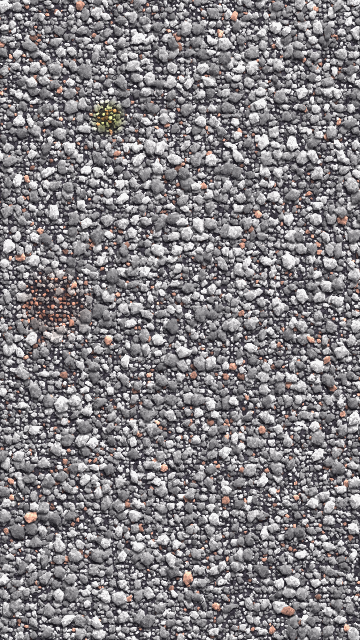
Write a Shadertoy shader that draws this texture.

```glsl
const float TAU = 6.2832;
const vec2 SUN = vec2(0.32, 0.95);
const vec3 SOIL = vec3(0.21, 0.20, 0.22);
const vec3 GREY = vec3(1.0, 0.992, 0.995);
const vec3 RUST = vec3(1.12, 0.82, 0.70);
const vec3 MOSS = vec3(0.95, 0.98, 0.62);

float hash(vec2 p) {
    vec3 q = fract(p.xyx * vec3(0.1031, 0.1030, 0.0973));
    q += dot(q, q.yzx + 33.33);
    return fract((q.x + q.y) * q.z);
}

vec2 hash2(vec2 p) {
    return vec2(hash(p), hash(p + 57.3));
}

mat2 rotation(float angle) {
    float c = cos(angle), s = sin(angle);
    return mat2(c, -s, s, c);
}

// Cellular speckle: random tone of the nearest feature point
float speckle(vec2 p) {
    vec2 cell = floor(p);
    float nearest = 9.0, tone = 0.0;
    for (int y = -1; y <= 1; y++)
    for (int x = -1; x <= 1; x++) {
        vec2 id = cell + vec2(x, y);
        vec2 offset = id + hash2(id) - p;
        float d = dot(offset, offset);
        if (d < nearest) {
            nearest = d;
            tone = hash(id + 11.7);
        }
    }
    return tone - 0.5;
}

// Soft round region, 1 at its centre
float patchMask(vec2 p, vec2 centre, float radius) {
    return 1.0 - smoothstep(0.3 * radius, radius, length(p - centre));
}

// Irregular convex stone: x = signed distance, yz = outward facet direction
vec3 stone(vec2 p, vec2 id, float radius) {
    mat2 turn = rotation(TAU * hash(id + 3.1));
    vec2 stretch = vec2(1.0, mix(1.0, 1.6, hash(id + 4.7)));
    vec2 q = turn * p * stretch;
    vec3 result = vec3(-9.0, 0.0, 0.0);
    for (int k = 0; k < 7; k++) {
        vec2 rnd = hash2(id + 7.9 * float(k + 1));
        float angle = TAU * (float(k) + 0.7 * rnd.x) / 7.0;
        vec2 facet = vec2(cos(angle), sin(angle));
        float d = dot(q, facet) - radius * mix(0.7, 1.05, rnd.y);
        if (d > result.x) result = vec3(d, facet * turn);
    }
    return result;
}

// Scatter one size of stones with their shadows over the ground
vec3 gravel(vec3 ground, vec2 p, float cells, float size, float cover,
            float seed, float rustShare, float grit) {
    vec2 g = p * cells;
    vec2 cell = floor(g);
    float blur = 0.7 * cells / iResolution.x;
    for (int y = -1; y <= 1; y++)
    for (int x = -1; x <= 1; x++) {
        vec2 id = cell + vec2(x, y);
        vec2 key = id + seed;
        if (hash(key + 21.3) > cover) continue;
        vec2 q = g - id - 0.5 - 0.6 * (hash2(key) - 0.5);
        float radius = size * mix(0.65, 1.15, hash(key + 9.2));

        // Cast shadow
        float shade = stone(q + SUN * 0.34 * radius, key, radius).x;
        ground *= 1.0 - 0.74 * smoothstep(0.06 + blur, -0.06 - blur, shade);

        // Facet lighting, flat on top and steep at the rim
        vec3 s = stone(q, key, radius);
        float rim = smoothstep(-0.65 * radius, 0.0, s.x);
        float light = dot(s.yz, SUN) * mix(0.15, 1.0, rim);
        float tone = mix(0.45, 0.91, hash(key + 15.8));
        tone *= 1.0 + 0.42 * light + 0.48 * grit;
        vec3 tint = hash(key + 31.4) < rustShare ? RUST : GREY;
        ground = mix(ground, tone * tint, smoothstep(blur, -blur, s.x));
    }
    return ground;
}

void mainImage(out vec4 fragColor, in vec2 fragCoord) {
    vec2 p = fragCoord / iResolution.x;

    // Slow drift in stone cover, with one sandy and one mossy spot
    float drift = sin(p.x * 7.0 + 2.0 * sin(p.y * 4.0)) * sin(p.y * 6.0 + p.x * 3.0);
    float sand = patchMask(p, vec2(0.15, 0.93), 0.13);
    float moss = patchMask(p, vec2(0.30, 1.45), 0.06);
    float bare = max(sand, moss);
    float grit = speckle(p * 190.0) * 0.75 + speckle(p * 105.0 + 40.0) * 0.4;

    // Fine chips first, large stones on top
    vec3 col = SOIL * (1.0 + grit);
    col = gravel(col, p, 86.0, 0.56, 0.92, 13.0, 0.09 + 0.35 * bare, grit);
    col = gravel(col, p, 47.0, 0.54, 0.76 + 0.08 * drift - 0.55 * bare, 71.0, 0.035, grit);
    col = gravel(col, p, 28.0, 0.54, 0.62 + 0.14 * drift - 0.6 * bare, 139.0, 0.008, grit);

    // Spot tints and a faint cool fill in the shadows
    col *= mix(vec3(1.0), vec3(0.86, 0.79, 0.75), 0.8 * sand);
    col *= mix(vec3(1.0), MOSS, moss);
    col = max(col, 0.0) + vec3(0.045, 0.04, 0.06) * (1.0 - clamp(col, 0.0, 1.0));
    fragColor = vec4(min(col, vec3(0.97)), 1.0);
}
```
